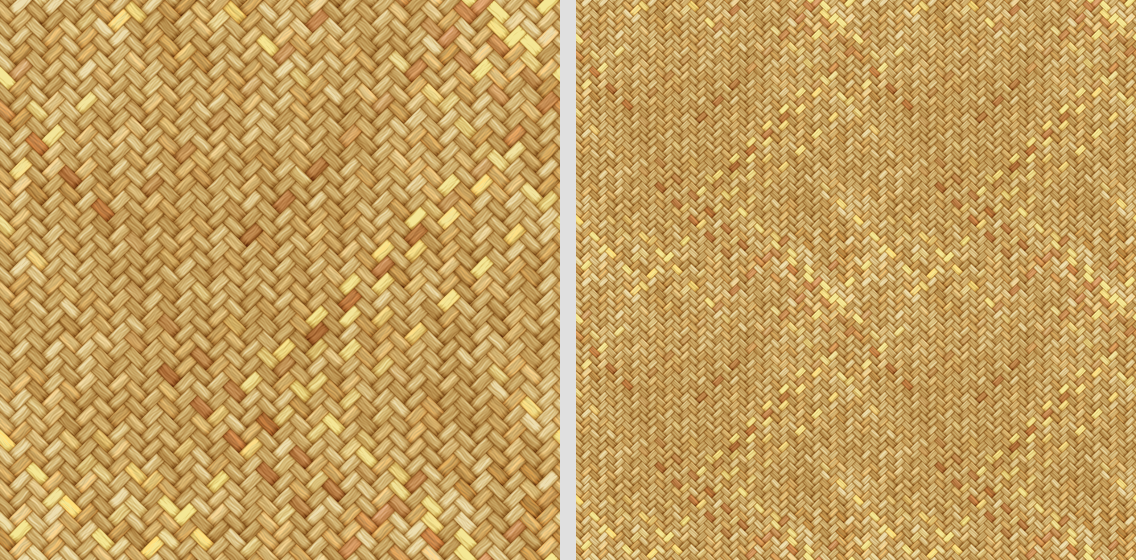
Left: one tile. Right: repeated 2 by 2.
A Shadertoy shader for this texture:

```glsl
const float STRANDS = 34.0;     // strands per direction: 17 zigzags across, 34 down
const float PHASE = 2.0;        // shift of the over-two, under-two weave
const float SEAM = 0.13;        // soft dark line around each float, in strand widths
const float CORNER = 0.12;      // rounding of float corners
const float BASE_TONE = 0.76;
const float STRAND_VARIATION = 0.17;
const float FLOAT_VARIATION = 0.16;
const float FIBRE_CONTRAST = 0.105;
const float END_SHADE = 0.30;
const float TAU = 6.2831853;

const vec3 STRAW[6] = vec3[6](
    vec3(0.35, 0.15, 0.04), vec3(0.52, 0.33, 0.11), vec3(0.65, 0.47, 0.22),
    vec3(0.75, 0.60, 0.34), vec3(0.84, 0.73, 0.48), vec3(0.93, 0.87, 0.69));
const vec3 YELLOW_TINT = vec3(1.03, 1.04, 0.84);
const vec3 ORANGE_TINT = vec3(1.08, 0.95, 0.76);
const vec3 RED_TINT = vec3(0.98, 0.82, 0.80);

float hash(vec3 p) {
    p = fract(p * vec3(0.1031, 0.1130, 0.0973));
    p += dot(p, p.yzx + 33.33);
    return fract((p.x + p.y) * p.z);
}

vec3 strawColor(float tone) {
    float x = clamp(tone, 0.0, 1.0) * 5.0;
    int i = int(min(x, 4.0));
    return mix(STRAW[i], STRAW[i + 1], x - float(i));
}

// Slow change along a strand; it closes after two tile lengths
float strandWave(float along, float strand, float side) {
    float sum = 0.0;
    for (float k = 1.0; k < 4.0; k++) {
        float phase = hash(vec3(strand, side, k + 10.0));
        sum += sin(TAU * (k * along / (2.0 * STRANDS) + phase)) / k;
    }
    return sum * 0.6;
}

// Wavy lengthwise fibres: s runs along the float, t across it
float fibres(float s, float t, vec3 id) {
    float sum = 0.0;
    for (float k = 0.0; k < 4.0; k++) {
        float h = hash(id + vec3(0.0, 0.0, 7.0 + k));
        float bend = (0.5 + 0.4 * k) * sin(s * (3.0 + 2.0 * k) + TAU * h);
        sum += sin(t * (7.0 + 8.0 * k) + 40.0 * h + bend) / (1.0 + 0.25 * k);
    }
    return sum * 0.75;
}

vec3 weave(vec2 uv, float pixel) {
    // Diagonal strand grid
    vec2 grid = STRANDS * vec2(uv.x + uv.y, uv.y - uv.x);
    vec2 cell = floor(grid), f = grid - cell;
    float m = mod(cell.x - cell.y + PHASE, 4.0);
    bool rising = m < 2.0;
    float side = rising ? 0.0 : 1.0;

    // Local position on the visible float
    float offset = rising ? m : 3.0 - m;
    float s = 0.5 * (offset + (rising ? f.x : f.y));
    float t = rising ? f.y : f.x;

    // Strand and float numbers that wrap with the tile
    float strand = rising ? cell.y : cell.x;
    float start = (rising ? cell.x : cell.y) - offset;
    float turns = floor(strand / STRANDS);
    strand -= turns * STRANDS;
    float along = mod(start + turns * STRANDS, 2.0 * STRANDS);
    vec3 id = vec3(strand, along, side * 3.0);

    // Strand colour, calmer and darker near the middle
    float calm = 0.5 * (cos(TAU * (uv.x - 0.42)) + cos(TAU * (uv.y - 0.52)));
    float wave = strandWave(along, strand, side);
    float accent = hash(vec3(strand, side, 3.0));
    float fade = smoothstep(-0.3, 0.6, wave);
    float pale = smoothstep(0.78, 0.92, accent) * fade;
    float burnt = (1.0 - smoothstep(0.04, 0.12, accent)) * fade;
    float tone = BASE_TONE - 0.045 * calm - 0.05 * side;
    tone += STRAND_VARIATION * wave * (0.6 - 0.4 * calm);
    tone += FLOAT_VARIATION * (hash(id) - 0.5);
    tone += 0.17 * pale - 0.20 * burnt;

    // Fibres and rounded shading, lit from above
    float grain = fibres(s, t, id);
    tone += FIBRE_CONTRAST * grain;
    tone += 0.14 * (t - 0.5) + 0.10 * (4.0 * t * (1.0 - t) - 0.67);
    tone -= END_SHADE * (1.0 - smoothstep(0.0, 0.28, s));
    tone -= 0.5 * END_SHADE * smoothstep(0.82, 1.0, s);

    // Dark seam around the rounded float
    vec2 q = abs(vec2(2.0 * s - 1.0, t - 0.5)) - vec2(1.0, 0.5) + CORNER;
    float edge = CORNER - length(max(q, 0.0)) - min(max(q.x, q.y), 0.0);
    tone *= mix(0.35, 1.0, smoothstep(-pixel, SEAM, edge));

    vec3 color = strawColor(tone);
    float warm = smoothstep(0.55, 0.95, hash(id + 5.0)) * smoothstep(-0.5, 0.9, grain);
    color *= mix(vec3(1.0), ORANGE_TINT, warm * (0.7 - 0.3 * calm));
    color *= mix(vec3(1.0), YELLOW_TINT, pale);
    return color * mix(vec3(1.0), RED_TINT, burnt);
}

void mainImage(out vec4 fragColor, in vec2 fragCoord) {
    float pixel = STRANDS / iResolution.y;
    vec3 color = vec3(0.0);
    // Four samples smooth the strand edges
    for (int i = 0; i < 4; i++) {
        vec2 jitter = vec2(i % 2, i / 2) * 0.5 - 0.25;
        color += weave((fragCoord + jitter) / iResolution.xy, pixel);
    }
    fragColor = vec4(color * 0.25, 1.0);
}
```
